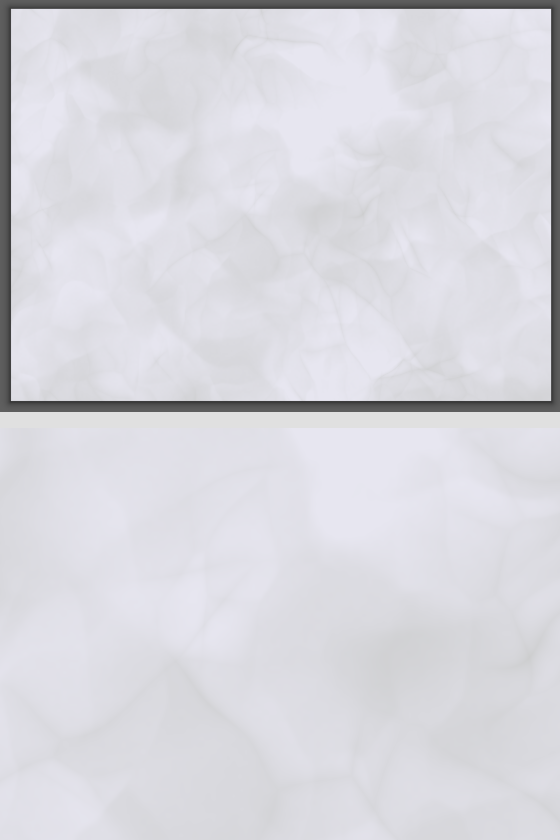
Top, the full canvas; bottom, a detail of the centre.
Write a Shadertoy shader that draws this texture.

```glsl
// Crumpled pale lavender paper lying on a dark grey board with a soft shadow.

// Two random values from a cell coordinate, without sine
vec2 hash2(vec2 p) {
    vec3 q = fract(p.xyx * vec3(0.1031, 0.1030, 0.0973));
    q += dot(q, q.yzx + 33.33);
    return fract((q.xx + q.yz) * q.zy);
}

float valueNoise(vec2 p) {
    vec2 i = floor(p), f = fract(p);
    f = f * f * (3.0 - 2.0 * f);
    return mix(mix(hash2(i).x, hash2(i + vec2(1, 0)).x, f.x),
               mix(hash2(i + vec2(0, 1)).x, hash2(i + vec2(1, 1)).x, f.x), f.y);
}

mat2 rotate(float angle) {
    float c = cos(angle), s = sin(angle);
    return mat2(c, s, -s, c);
}

// Tilted Voronoi facets: x = shading, y = distance to the nearest fold
vec2 facets(vec2 p, float sharpness) {
    vec2 cell = floor(p);
    float total = 0.0, weights = 0.0, nearest = 9.0, second = 9.0;
    for (int y = -1; y <= 1; y++)
    for (int x = -1; x <= 1; x++) {
        vec2 id = cell + vec2(x, y);
        vec2 offset = p - id - hash2(id);
        float dist = length(offset);
        vec2 tilt = 2.0 * hash2(id + 57.0) - 1.0;
        float weight = exp(-sharpness * dist);
        total += weight * (dot(tilt, offset) + 0.25 * tilt.x);
        weights += weight;
        second = min(second, max(nearest, dist));
        nearest = min(nearest, dist);
    }
    return vec2(total / weights, 0.5 * (second - nearest));
}

// Sum of stretched facet layers with a few pinched dark creases
float crumple(vec2 p) {
    vec2 warp = vec2(valueNoise(p * 6.0), valueNoise(p * 6.0 + 31.0)) - 0.5;
    warp += 0.4 * (vec2(valueNoise(p * 17.0 + 9.0), valueNoise(p * 17.0 + 71.0)) - 0.5);
    p += 0.07 * warp;

    float shade = 0.0, size = 3.2, strength = 1.25;
    for (int i = 0; i < 4; i++) {
        float layer = float(i);
        vec2 q = rotate(0.6 + 1.9 * layer) * p * vec2(1.0);
        q = q * size * vec2(1.3, 0.75) + 13.7 * layer;
        float softness = valueNoise(p * 5.0 + 19.0 * layer);
        vec2 fold = facets(q, mix(9.0, 38.0, softness));
        float pinch = smoothstep(0.58, 0.88, valueNoise(p * 8.0 + 43.0 * layer));
        float crease = exp(-fold.y * 130.0 / size) - 0.5 * exp(-fold.y * 45.0 / size);
        shade += strength * (fold.x - 1.6 * pinch * crease);
        size *= 1.75;
        strength *= 0.72;
    }
    return shade;
}

// Signed distance to a box
float box(vec2 p, vec2 halfSize) {
    vec2 d = abs(p) - halfSize;
    return length(max(d, 0.0)) + min(max(d.x, d.y), 0.0);
}

void mainImage(out vec4 fragColor, in vec2 fragCoord) {
    vec2 uv = fragCoord / iResolution.y;
    float aspect = iResolution.x / iResolution.y;
    float pixel = 1.0 / iResolution.y;

    // Sheet placed slightly up and to the right
    vec2 p = uv - vec2(0.5 * aspect + 0.0026, 0.5026);
    vec2 halfSheet = vec2(0.5 * aspect - 0.024, 0.476);
    float edge = box(p, halfSheet);

    // Board with the shadow of the sheet
    float shadow = exp(-max(box(p + vec2(0.0, 0.001), halfSheet), 0.0) / 0.008);
    vec3 board = vec3(0.378 - 0.2 * shadow);

    // Paper: cool light at the top, greyer below
    float light = 0.68 + 0.5 * (uv.y - 0.5) + crumple(uv);
    light += 0.12 * (valueNoise(uv * 190.0) - 0.5);
    light = clamp(light, -3.0, 1.7);
    vec3 paper = mix(vec3(0.85, 0.85, 0.87), vec3(0.882, 0.88, 0.911), light);

    float sheet = 1.0 - smoothstep(-0.7 * pixel, 0.7 * pixel, edge);
    fragColor = vec4(mix(board, paper, sheet), 1.0);
}
```
